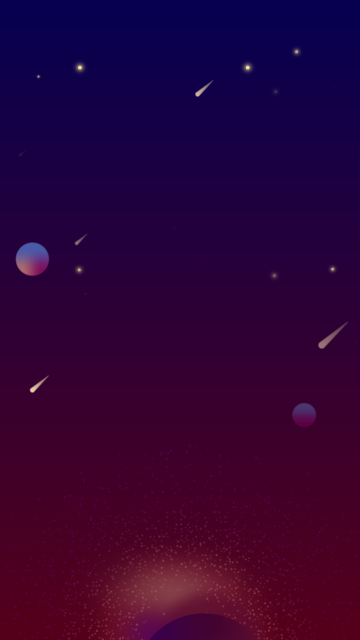
Give the GLSL for this background, as a WebGL 2 fragment shader.

```glsl
#version 300 es
precision highp float;
// Night sky fading from indigo to crimson, with stars, comets, planets and a glowing dusty horizon.

#define SKY_TOP vec3(0.02, 0.0, 0.315)
#define SKY_BOTTOM vec3(0.335, 0.0, 0.10)
#define STAR_COLOR vec3(1.0, 0.93, 0.62)
#define COMET_COLOR vec3(0.97, 0.87, 0.70)
#define COMET_DIR vec2(0.745, 0.667)
#define GLOW_CENTER vec2(0.51, 0.0)
#define DISC_CENTER vec2(0.567, -0.12)
#define DISC_RADIUS 0.194
#define DUST_CELL 0.0135
#define DUST_REACH 0.62

uniform vec2 u_resolution;
out vec4 fragColor;

float pixel; // width of one pixel, with the canvas width as 1

// x, height, core radius, brightness
const vec4 STARS[8] = vec4[8](
  vec4(0.107, 1.565, 0.0030, 0.90), vec4(0.222, 1.590, 0.0080, 1.00),
  vec4(0.688, 1.590, 0.0080, 1.00), vec4(0.824, 1.634, 0.0065, 0.75),
  vec4(0.766, 1.523, 0.0060, 0.20), vec4(0.220, 1.028, 0.0065, 0.75),
  vec4(0.762, 1.012, 0.0065, 0.42), vec4(0.924, 1.030, 0.0055, 0.80));

// head x, head height, length, brightness
const vec4 COMETS[5] = vec4[5](
  vec4(0.549, 1.516, 0.056, 0.82), vec4(0.213, 1.102, 0.038, 0.50),
  vec4(0.056, 1.347, 0.020, 0.10), vec4(0.894, 0.819, 0.095, 0.52),
  vec4(0.090, 0.694, 0.059, 0.92));

vec2 hash2(vec2 p) {
  vec3 q = fract(p.xyx * vec3(0.1031, 0.1030, 0.0973));
  q += dot(q, q.yzx + 33.33);
  return fract((q.xx + q.yz) * q.zy);
}

float gradientNoise(vec2 p) {
  vec2 i = floor(p), f = fract(p);
  vec2 u = f * f * (3.0 - 2.0 * f);
  vec2 e = vec2(0.0, 1.0);
  float a = dot(hash2(i) * 2.0 - 1.0, f);
  float b = dot(hash2(i + e.yx) * 2.0 - 1.0, f - e.yx);
  float c = dot(hash2(i + e.xy) * 2.0 - 1.0, f - e.xy);
  float d = dot(hash2(i + e.yy) * 2.0 - 1.0, f - e.yy);
  return mix(mix(a, b, u.x), mix(c, d, u.x), u.y);
}

float fill(float dist) {
  return 1.0 - smoothstep(-pixel, pixel, dist);
}

float spot(vec2 p, vec2 center, vec2 size) {
  vec2 q = (p - center) / size;
  return exp(-dot(q, q));
}

float star(vec2 p, vec4 s) {
  float d = length(p - s.xy);
  float halo = exp(-pow(d / (s.z * 1.35), 2.0));
  return s.w * max(fill(d - s.z * 0.75) * 0.95, halo * 0.6);
}

// Tapered streak: wide at the head, fading to a point at the tail
float comet(vec2 p, vec4 c) {
  vec2 q = p - c.xy;
  float along = clamp(dot(q, COMET_DIR) / c.z, 0.0, 1.0);
  float radius = (0.0015 + 0.085 * c.z) * mix(1.0, 0.15, along);
  float d = length(q - COMET_DIR * along * c.z);
  return c.w * fill(d - radius) * mix(1.0, 0.45, along);
}

// Scattered specks, one per grid cell, denser towards the glow
float dust(vec2 p, float seed, float density) {
  vec2 g = p / DUST_CELL + seed;
  vec2 cell = floor(g);
  vec2 place = 0.22 + 0.56 * hash2(cell + 7.0);
  vec2 pick = hash2(cell + 91.0);
  float d = length(fract(g) - place) * DUST_CELL;
  float radius = mix(0.0012, 0.0028, pick.y);
  return step(pick.x, density) * fill(d - radius) * (0.4 + 0.6 * pick.y);
}

vec3 horizon(vec3 col, vec2 p) {
  float d = length(p - GLOW_CENTER);
  float haze = 1.0 - smoothstep(0.13, 0.285, d + 0.015 * gradientNoise(p * 14.0));
  col = mix(col, vec3(0.45, 0.07, 0.17), haze * 0.85);
  col = mix(col, vec3(0.53, 0.28, 0.30), 0.85 * spot(p, vec2(0.475, 0.135), vec2(0.14, 0.075)));
  // Shade beneath the bright arc, and a violet patch on its left
  float shade = 1.0 - smoothstep(0.12, 0.18, length(p - vec2(0.585, -0.02)));
  col = mix(col, vec3(0.35, 0.04, 0.18), shade * 0.7);
  col = mix(col, vec3(0.34, 0.02, 0.34), 0.85 * spot(p, vec2(0.42, 0.015), vec2(0.07, 0.06)));
  // Specks
  float density = 0.55 * (1.0 - smoothstep(0.22, DUST_REACH, d)) * smoothstep(0.08, 0.22, d);
  density *= 1.0 + 0.6 * gradientNoise(p * 9.0);
  float specks = max(dust(p, 0.0, density), dust(p, 57.4, density));
  float warmth = 1.0 - smoothstep(0.20, 0.40, d);
  col = mix(col, mix(vec3(0.37, 0.02, 0.40), vec3(0.66, 0.36, 0.36), warmth), specks * 0.6);
  // Dark planet rising at the bottom edge
  vec2 q = (p - DISC_CENTER) / DISC_RADIUS;
  vec3 body = mix(vec3(0.22, 0.0, 0.29), vec3(0.36, 0.05, 0.18), smoothstep(-0.8, 0.8, q.x));
  body = mix(body, vec3(0.23, 0.0, 0.17), 0.6 * spot(q, vec2(0.1, 0.85), vec2(0.45)));
  return mix(col, body, fill((length(q) - 1.0) * DISC_RADIUS));
}

void main() {
  pixel = 1.0 / u_resolution.x;
  vec2 p = gl_FragCoord.xy * pixel;
  vec3 col = mix(SKY_BOTTOM, SKY_TOP, gl_FragCoord.y / u_resolution.y);
  col = horizon(col, p);

  // Small planets
  vec2 a = (p - vec2(0.090, 1.058)) / 0.046;
  vec3 lower = mix(vec3(0.68, 0.42, 0.42), vec3(0.50, 0.05, 0.36), smoothstep(-0.7, 0.6, a.x));
  vec3 skin = mix(lower, vec3(0.29, 0.35, 0.66), smoothstep(-0.75, 0.7, a.y));
  col = mix(col, skin, fill((length(a) - 1.0) * 0.046));
  vec2 b = (p - vec2(0.845, 0.625)) / 0.033;
  skin = mix(vec3(0.36, 0.0, 0.27), vec3(0.29, 0.21, 0.44), smoothstep(-0.8, 0.8, b.y));
  col = mix(col, skin, fill((length(b) - 1.0) * 0.033));

  for (int i = 0; i < 8; i++) col = mix(col, STAR_COLOR, star(p, STARS[i]));
  for (int i = 0; i < 5; i++) col = mix(col, COMET_COLOR, comet(p, COMETS[i]));
  fragColor = vec4(col, 1.0);
}
```
